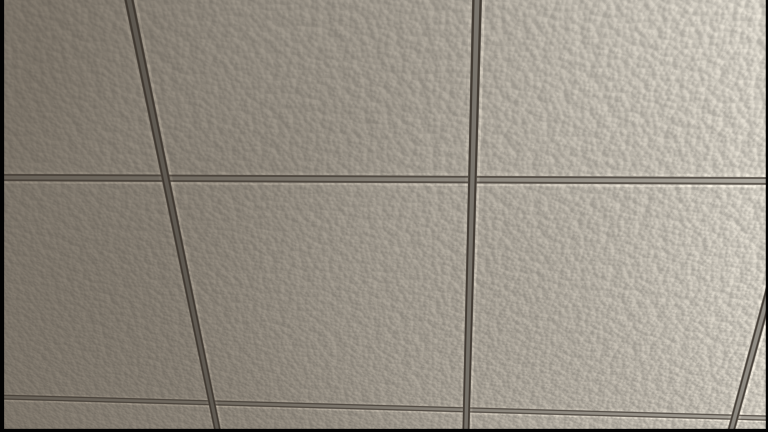
A Shadertoy shader for this texture:

```glsl
// Ceiling plane: each row is a line (x, y, 1) in units of canvas height
const vec3 ACROSS = vec3(1.0, -0.0257, -1.0785);
const vec3 DOWN = vec3(-0.0045, -1.0, 0.5891);
const vec3 HORIZON = vec3(0.1373, 1.0, 2.3424);
const vec2 TILES = vec2(4.2, 4.77);

// Rail profile, in tile widths
const float RAIL_HALF = 0.0135;
const float GROOVE_AT = 0.0100;
const float GROOVE_HALF = 0.0032;
const float LIP_AT = 0.0185;
const float LIP_HALF = 0.0040;

// Plaster grain
const float GRAIN_CELLS = 62.0;
const float GRAIN_STEP = 0.35;
const float GRAIN_DIM = 0.20;
const float GRAIN_BRIGHT = 0.34;
const float TILE_VARIATION = 0.025;

const vec3 SHADE = vec3(0.475, 0.445, 0.402);
const vec3 GLOW = vec3(0.805, 0.785, 0.742);
const vec3 GROOVE = vec3(0.235, 0.205, 0.175);
const vec3 FRAME = vec3(0.01);

// Frame widths as shares of the canvas: left, bottom, right
const vec3 FRAME_WIDTH = vec3(0.0055, 0.0075, 0.0030);

vec2 hash2(vec2 p) {
    vec2 q = vec2(dot(p, vec2(127.1, 311.7)), dot(p, vec2(269.5, 183.3)));
    return fract(sin(q) * 43758.5);
}

// Distance to the nearest scattered point
float cellular(vec2 p) {
    vec2 cell = floor(p);
    float nearest = 2.0;
    for (int j = -1; j <= 1; j++) {
        for (int i = -1; i <= 1; i++) {
            vec2 neighbour = cell + vec2(i, j);
            nearest = min(nearest, distance(p, neighbour + hash2(neighbour)));
        }
    }
    return nearest;
}

// Slope of the cellular height toward the light at the upper right
float relief(vec2 p) {
    return cellular(p + GRAIN_STEP * vec2(0.85, -0.5)) - cellular(p);
}

float band(float d, float center, float halfWidth, float blur) {
    return 1.0 - smoothstep(halfWidth - blur, halfWidth + blur, abs(d - center));
}

// Raised lips, flat rail and a dark groove on each side
vec3 drawRail(vec3 color, float d, float blur, vec3 rail, float depth) {
    color *= 1.0 + 0.15 * band(d, LIP_AT, LIP_HALF, blur)
                 + 0.07 * band(d, -LIP_AT, LIP_HALF, blur);
    color = mix(color, rail, band(d, 0.0, RAIL_HALF, blur));
    float grooves = band(d, -GROOVE_AT, GROOVE_HALF, blur)
                  + band(d, GROOVE_AT, GROOVE_HALF, blur);
    return mix(color, GROOVE, depth * min(grooves, 1.0));
}

void mainImage(out vec4 fragColor, in vec2 fragCoord) {
    vec2 canvas = fragCoord / iResolution.xy;
    vec3 p = vec3(fragCoord / iResolution.y, 1.0);

    // Perspective grid with rails at whole numbers
    vec2 grid = TILES * vec2(dot(ACROSS, p), dot(DOWN, p)) / dot(HORIZON, p);
    vec2 blur = 0.7 * fwidth(grid);
    vec2 tile = floor(grid);
    vec2 toRail = grid - round(grid);

    // Light falling off from the upper right
    float light = pow(canvas.x, 1.3) + 0.18 * canvas.x * (canvas.y - 0.5);
    light += 0.02 * sin(7.0 * p.x + 2.0 * sin(5.0 * p.y));
    vec3 lit = mix(SHADE, GLOW, clamp(light, 0.0, 1.05));

    // Rough plaster, shifted and tinted per tile
    vec2 tint = hash2(tile + 9.0);
    vec2 grain = grid * GRAIN_CELLS + 40.0 * tint;
    float bump = 0.65 * relief(grain) + 0.5 * relief(grain * 0.47 + 7.3);
    vec3 color = lit * (1.0 + TILE_VARIATION * (tint.x - 0.5));
    color *= 1.0 + bump * mix(GRAIN_DIM, GRAIN_BRIGHT, canvas.x);

    // Cross rails, then the main rails over them
    color = drawRail(color, toRail.y, blur.y, lit * 0.84, 0.70);
    color = drawRail(color, toRail.x, blur.x, lit * 0.72, 0.90);

    // Black frame on three sides
    vec3 inset = vec3(canvas, 1.0 - canvas.x) - FRAME_WIDTH;
    vec3 pixel = 1.0 / iResolution.xyx;
    vec3 inside = smoothstep(-0.5 * pixel, 0.5 * pixel, inset);
    color = mix(FRAME, color, inside.x * inside.y * inside.z);

    fragColor = vec4(color, 1.0);
}
```
